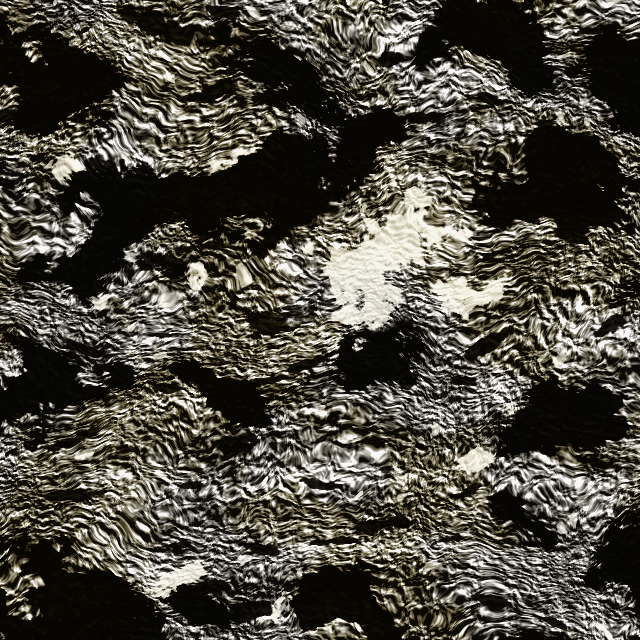
A Shadertoy shader for this texture:

```glsl
// Sunlit porous rock: crisp flaky grain lit from above, deep black cavities
// and pale mineral crusts. Grain is the slope of a warped noise relief;
// cavities and crusts are scattered ellipses with noise-eroded outlines.

vec2 hash2(vec2 p) {
    vec3 h = fract(p.xyx * vec3(0.1031, 0.1030, 0.0973));
    h += dot(h, h.yzx + 33.33);
    return fract((h.xx + h.yz) * h.zy);
}

float cornerSlope(vec2 id, vec2 offset) {
    float angle = 6.2832 * hash2(id).x;
    return dot(vec2(cos(angle), sin(angle)), offset);
}

float gradientNoise(vec2 p) {
    vec2 id = floor(p), f = p - id;
    vec2 u = f * f * f * (f * (f * 6.0 - 15.0) + 10.0);
    vec2 e = vec2(1.0, 0.0);
    float low = mix(cornerSlope(id, f), cornerSlope(id + e, f - e), u.x);
    float high = mix(cornerSlope(id + e.yx, f - e.yx), cornerSlope(id + 1.0, f - 1.0), u.x);
    return mix(low, high, u.y);
}

vec2 noisePair(vec2 p) {
    return vec2(gradientNoise(p + 17.3), gradientNoise(p + 91.7));
}

float fbm(vec2 p) {
    float sum = 0.0, amplitude = 1.0;
    for (int i = 0; i < 5; i++) {
        sum += amplitude * gradientNoise(p + 40.0);
        p = mat2(1.6, 1.2, -1.2, 1.6) * p + 7.1;
        amplitude *= 0.5;
    }
    return sum;
}

// Scattered ellipses: 1 at a centre, 0 on the outline, negative outside
float blobs(vec2 p, float cells, vec2 radius, float smallest, float rarity, float seed) {
    vec2 cell = floor(p * cells);
    float nearest = -9.0;
    for (int j = -1; j <= 1; j++) {
        for (int i = -1; i <= 1; i++) {
            vec2 id = cell + vec2(i, j);
            vec2 place = hash2(id + seed), kind = hash2(id + seed + 57.0);
            vec2 q = p - (id + 0.15 + 0.7 * place) / cells;
            q.y += (kind.y - 0.5) * 0.9 * q.x;
            float size = mix(smallest, 1.0, pow(kind.x, rarity));
            nearest = max(nearest, 1.0 - length(q / (radius * size)));
        }
    }
    return nearest;
}

// Flake relief, in units of one grain
float relief(vec2 q) {
    return gradientNoise(q + 30.0)
         + 0.6 * gradientNoise(mat2(1.9, 0.5, -0.6, 2.0) * q + 60.0)
         + 0.35 * gradientNoise(mat2(3.9, -0.9, 1.0, 4.1) * q + 80.0);
}

void mainImage(out vec4 fragColor, in vec2 fragCoord) {
    vec2 p = fragCoord / iResolution.y;

    // Flowing, crumpled coordinates
    vec2 bent = p + 0.07 * noisePair(p * 5.0);
    vec2 crumpled = bent + 0.012 * noisePair(p * 32.0);
    float rough = fbm(p * vec2(11.0, 15.0));
    float erosion = fbm(p * 34.0 + 5.0);

    // Fine grain: relief slope towards the light, plus broad uneven shading
    vec2 q = crumpled * vec2(68.0, 104.0);
    float light = 3.1 * (relief(q) - relief(q + vec2(0.15, 0.4)));
    float ledges = fbm(bent * vec2(7.0, 18.0) + 3.0);
    light += 1.5 * ledges + 0.7 * erosion;

    // Pale crusts: one main patch, some smaller ones and tiny chips
    vec2 toMain = p - vec2(0.58, 0.6);
    float mainCrust = 1.0 - length(toMain * vec2(12.0, 14.0) - vec2(0.0, 5.0 * toMain.x));
    mainCrust += 1.1 * rough + 0.5 * erosion;
    float crust = blobs(bent, 5.0, vec2(0.055, 0.038), 0.1, 4.0, 11.0);
    crust += 1.2 * rough + 0.9 * erosion;
    float chips = blobs(crumpled, 17.0, vec2(0.013, 0.011), 0.1, 3.0, 23.0) + 0.6 * erosion;
    float pale = max(smoothstep(0.0, 0.15, mainCrust), smoothstep(0.0, 0.25, crust));
    pale = max(pale, 0.8 * smoothstep(0.0, 0.35, chips));
    light += 0.7 * smoothstep(-1.6, 0.2, mainCrust) + 0.5 * smoothstep(-0.8, 0.2, crust);

    // Large cavities and narrow crevices
    float cavity = blobs(bent + 0.03 * noisePair(p * 11.0), 4.0, vec2(0.145, 0.088), 0.3, 1.0, 5.0);
    cavity += 0.9 * rough + 0.35 * erosion - 0.04 * light;
    float crevice = blobs(bent, 9.0, vec2(0.055, 0.017), 0.2, 1.6, 37.0);
    crevice += 0.9 * rough + 0.7 * erosion - 0.05 * light;
    float shade = max(smoothstep(-0.04, 0.09, cavity), 0.95 * smoothstep(-0.05, 0.2, crevice));
    shade *= 1.0 - smoothstep(-0.5, 0.0, mainCrust);
    light -= 0.4 * smoothstep(-0.35, 0.0, cavity);

    // Luminance, then warm tint that is stronger on brown areas
    float tone = 0.34 + 0.31 * light + 0.03 * light * max(light, 0.0);
    tone = mix(tone, 0.88 + 0.07 * light, pale);
    tone = mix(clamp(tone, 0.035, 0.97), 0.018 + 0.012 * max(light, 0.0), shade);
    float brown = smoothstep(-0.25, 0.25, fbm(p * 4.0 + 12.0) - 0.3 * ledges);
    vec3 warmth = mix(vec3(0.96, 1.0, 1.09), vec3(0.91, 1.0, 1.33), brown);
    vec3 color = pow(vec3(tone), warmth) * mix(vec3(1.0), vec3(1.0, 0.99, 0.95), pale);
    fragColor = vec4(color, 1.0);
}
```
